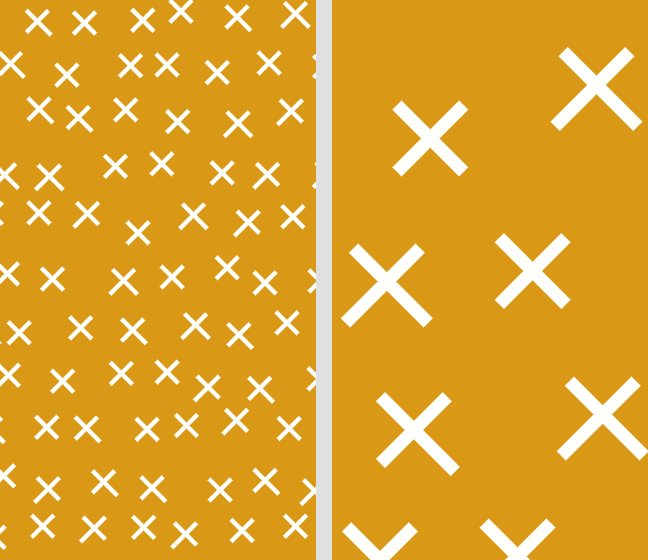
Left, the full canvas; right, a detail of the centre.
Write a Shadertoy shader that draws this pattern.

```glsl
// Scattered white diagonal crosses with square ends on a flat ochre ground.

#define CELL 0.164          // grid spacing, in canvas widths
#define JITTER 0.42         // scatter range inside a cell
#define ARM 0.0498          // half length of a stroke
#define HALF_STROKE 0.0069  // half thickness of a stroke
#define EXTENSION 0.012     // extra length of a lengthened stroke
#define LONG_SHARE 0.28     // share of strokes that are lengthened
#define GROUND vec3(0.85, 0.60, 0.09)
#define CROSS_COLOR vec3(1.0, 1.0, 0.99)

float hash(vec2 p) {
    return fract(sin(dot(p, vec2(127.1, 311.7))) * 43758.5453);
}

float boxDistance(vec2 p, vec2 halfSize) {
    vec2 d = abs(p) - halfSize;
    return length(max(d, 0.0)) + min(max(d.x, d.y), 0.0);
}

// Two strokes at 45 degrees; each may reach further at its lower end.
float crossDistance(vec2 p, vec2 extra) {
    vec2 q = vec2(p.x + p.y, p.y - p.x) * sqrt(0.5);
    vec2 halfLength = ARM + 0.5 * extra;
    float rising = boxDistance(q + vec2(0.5 * extra.x, 0.0), vec2(halfLength.x, HALF_STROKE));
    float falling = boxDistance(q + vec2(0.0, 0.5 * extra.y), vec2(HALF_STROKE, halfLength.y));
    return min(rising, falling);
}

// Nearest cross in a jittered grid whose rows are shifted at random.
float scatterDistance(vec2 p) {
    float nearest = 1.0;
    float baseRow = floor(p.y / CELL);
    for (int j = -1; j <= 1; j++) {
        float row = baseRow + float(j);
        float shift = 0.5 * row + 0.4 * hash(vec2(row, 5.3));
        float baseColumn = floor(p.x / CELL - shift);
        for (int i = -1; i <= 1; i++) {
            vec2 id = vec2(baseColumn + float(i), row);
            vec2 offset = vec2(hash(id + 17.3), hash(id + 41.9)) - 0.5;
            vec2 center = (id + 0.5 + vec2(shift, 0.0) + JITTER * offset) * CELL;
            vec2 pick = vec2(hash(id + 63.7), hash(id + 89.1));
            vec2 extra = EXTENSION * step(pick, vec2(LONG_SHARE));
            nearest = min(nearest, crossDistance(p - center, extra));
        }
    }
    return nearest;
}

void mainImage(out vec4 fragColor, in vec2 fragCoord) {
    vec2 p = fragCoord / iResolution.x;
    float coverage = clamp(0.5 - scatterDistance(p) * iResolution.x, 0.0, 1.0);
    fragColor = vec4(mix(GROUND, CROSS_COLOR, coverage), 1.0);
}
```
